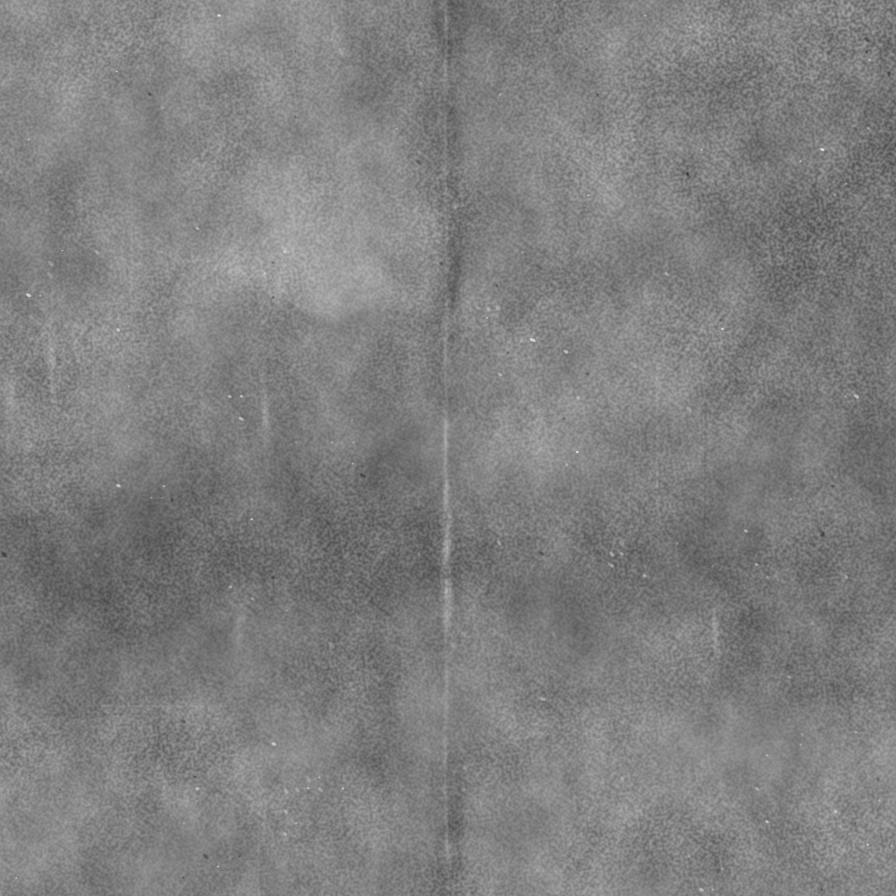
Reproduce this texture procedurally as a WebGL 1 fragment shader.

```glsl
precision highp float;
// Worn grey concrete wall: cloudy stains, fine grain, pale chips and a vertical seam.
uniform vec2 u_resolution;

#define BASE_TONE 0.502
#define STAIN_CONTRAST 1.25
#define CLOUD_AMOUNT 0.095
#define BLOTCH_AMOUNT 0.066
#define GRAIN_AMOUNT 0.125
#define GRAIN_SCALE 265.0
#define SEAM_X 0.498
#define SEAM_SHADOW 0.085
#define SEAM_LIGHT 0.065
#define CHIP_CELLS 80.0
#define CHIP_LIGHT 0.32
#define SCRATCH_LIGHT 0.11

vec2 hash2(vec2 p) {
  vec3 q = fract(p.xyx * vec3(0.1031, 0.1030, 0.0973));
  q += dot(q, q.yzx + 33.33);
  return fract((q.xx + q.yz) * q.zy);
}

float corner(vec2 cell, vec2 offset) {
  float angle = 6.2832 * hash2(cell).x;
  return dot(vec2(cos(angle), sin(angle)), offset);
}

float gradientNoise(vec2 p) {
  vec2 i = floor(p), f = fract(p);
  vec2 w = f * f * f * (f * (f * 6.0 - 15.0) + 10.0);
  vec2 e = vec2(1.0, 0.0);
  return mix(mix(corner(i, f), corner(i + e, f - e), w.x),
             mix(corner(i + e.yx, f - e.yx), corner(i + 1.0, f - 1.0), w.x), w.y);
}

// Layered noise; a higher roughness keeps more of the fine layers.
float fbm(vec2 p, float roughness) {
  float sum = 0.0, gain = 1.0;
  for (int i = 0; i < 5; i++) {
    sum += gain * gradientNoise(p);
    p = mat2(1.6, 1.2, -1.2, 1.6) * p + 17.3;
    gain *= roughness;
  }
  return sum;
}

// Soft elliptical patch, 1 at its centre.
float patchAt(vec2 p, vec2 centre, vec2 radius) {
  vec2 d = (p - centre) / radius;
  return exp(-dot(d, d));
}

// Broad light and dark areas of the plaster.
float stains(vec2 uv) {
  vec2 p = uv + 0.06 * vec2(fbm(uv * 6.0 + 40.0, 0.6), fbm(uv * 6.0 + 80.0, 0.6));
  float trowelEdge = smoothstep(0.64, 0.665, mix(p.y, uv.y, 0.6));
  trowelEdge *= 1.0 - smoothstep(0.485, 0.5, uv.x);
  float tone = 0.085 * patchAt(p, vec2(0.38, 0.72), vec2(0.17, 0.09)) * trowelEdge;
  tone += 0.035 * patchAt(p, vec2(0.15, 0.75), vec2(0.22, 0.25));
  tone += 0.035 * patchAt(p, vec2(0.57, 0.55), vec2(0.09, 0.28));
  tone += 0.030 * patchAt(p, vec2(0.30, 0.08), vec2(0.35, 0.10));
  tone -= 0.065 * patchAt(p, vec2(0.72, 0.36), vec2(0.24, 0.13));
  tone -= 0.055 * patchAt(p, vec2(0.08, 0.34), vec2(0.22, 0.16));
  tone -= 0.035 * patchAt(p, vec2(0.42, 0.42), vec2(0.10, 0.22));
  return tone - 0.030 * patchAt(p, vec2(0.95, 0.90), vec2(0.20, 0.22));
}

// Thin pale ridge that widens softly downwards, with broken dark smears beside it.
float seam(vec2 uv, float pixel) {
  float d = uv.x - SEAM_X - 0.003 * gradientNoise(vec2(uv.y * 7.0, 3.5));
  float wedge = smoothstep(0.28, 0.33, uv.y) * (1.0 - smoothstep(0.33, 0.58, uv.y));
  float width = 0.0016 + 0.0034 * wedge + 0.5 * pixel;
  float ridge = exp(-d * d / (width * width));
  float wear = 0.9 + 1.3 * fbm(vec2(uv.y * 24.0, uv.x * 90.0), 0.6);
  float smear = smoothstep(0.80, 0.86, uv.y) + 1.0 - smoothstep(0.12, 0.19, uv.y);
  smear += exp(-pow((uv.y - 0.67) / 0.06, 2.0)) + 0.15;
  smear *= 0.85 + 0.9 * fbm(uv * vec2(60.0, 22.0), 0.7);
  float sides = exp(-pow((d - 0.009) / 0.010, 2.0)) + 0.6 * exp(-pow((d + 0.010) / 0.010, 2.0));
  return ridge * wear * (SEAM_LIGHT + 0.10 * wedge) - SEAM_SHADOW * smear * sides;
}

// Small chips gathered in clusters, mostly pale and a few dark.
float chips(vec2 uv, float pixel) {
  vec2 cell = floor(uv * CHIP_CELLS);
  vec2 seed = hash2(cell + 11.0), kind = hash2(cell + 57.0);
  vec2 d = fract(uv * CHIP_CELLS) - mix(vec2(0.35), vec2(0.65), seed);
  d.x += 1.2 * (kind.x - 0.5) * d.y;
  d.y *= mix(0.6, 1.3, seed.y);
  float radius = mix(0.08, 0.22, kind.x * kind.x), soft = pixel * CHIP_CELLS;
  float cluster = smoothstep(0.15, 0.45, gradientNoise(cell * 0.15 + 5.0));
  float present = step(kind.y, 0.010 + 0.22 * cluster);
  float strength = seed.x < 0.2 ? -0.45 : 0.25 + 0.75 * seed.y * seed.y;
  return CHIP_LIGHT * present * strength * (1.0 - smoothstep(radius - soft, radius + soft, length(d)));
}

// Short rubbed strokes and long faint hairlines.
float scratches(vec2 uv, float pixel) {
  float tone = 0.0;
  for (int i = 0; i < 10; i++) {
    vec2 place = hash2(vec2(float(i), 23.0)), shape = hash2(vec2(float(i), 71.0));
    vec2 d = uv - place;
    float along = d.y / mix(0.015, 0.035, shape.x);
    float across = (d.x - (shape.y - 0.4) * 0.3 * d.y) / mix(0.003, 0.006, shape.y);
    tone += SCRATCH_LIGHT * shape.x * exp(-along * along - across * across);
    vec2 h = uv - hash2(vec2(float(i), 131.0));
    if (shape.x > 0.5) h = h.yx;
    float line = 1.0 - smoothstep(0.0004, 0.0004 + 1.5 * pixel, abs(h.x));
    tone += 0.03 * line * (1.0 - smoothstep(0.04, 0.12, abs(h.y))) * sign(shape.y - 0.3);
  }
  return tone;
}

void main() {
  vec2 uv = gl_FragCoord.xy / u_resolution;
  float pixel = 1.0 / min(u_resolution.x, u_resolution.y);
  vec2 turned = mat2(0.8, 0.6, -0.6, 0.8) * uv + 3.0;
  float grain = gradientNoise(turned * GRAIN_SCALE) + 0.4 * gradientNoise(turned * GRAIN_SCALE * 0.47);
  float coarse = smoothstep(0.5, 0.9, uv.x) * smoothstep(0.4, 0.8, uv.y);
  float patchy = 0.9 + 0.4 * coarse + 0.7 * gradientNoise(uv * 9.0 + 60.0);
  float tone = BASE_TONE + STAIN_CONTRAST * stains(uv) + CLOUD_AMOUNT * fbm(uv * 3.5 + 12.0, 0.5);
  tone += BLOTCH_AMOUNT * fbm(uv * vec2(20.0, 15.0) + 31.0, 0.68) + GRAIN_AMOUNT * patchy * grain;
  tone += seam(uv, pixel) + chips(uv, pixel) + scratches(uv, pixel);
  gl_FragColor = vec4(vec3(clamp(tone, 0.0, 1.0)), 1.0);
}
```
